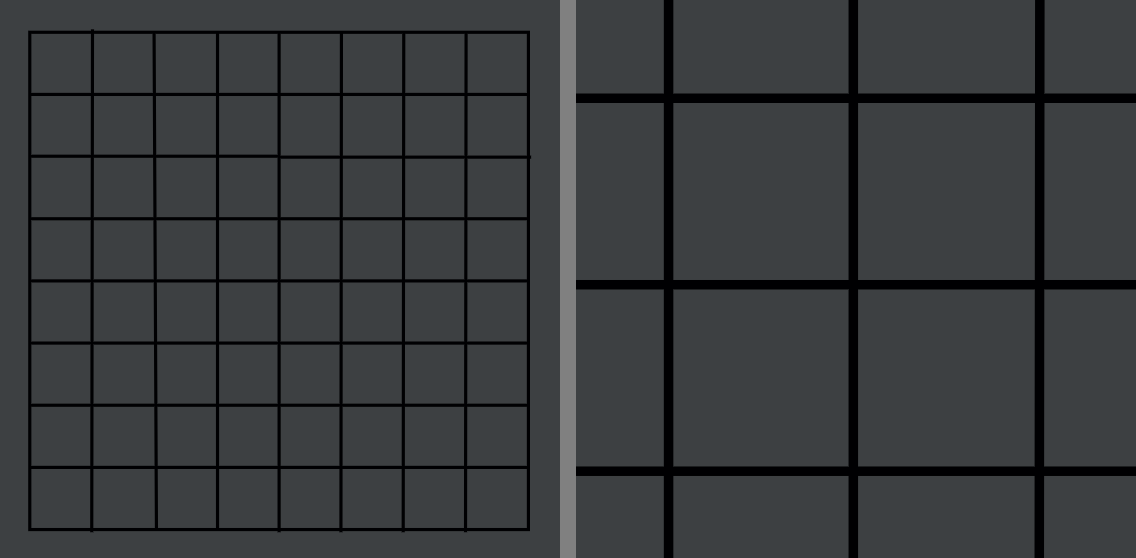
Left: the whole. Right: its middle third, enlarged.
This pattern is drawn by a Shadertoy shader. Its source:

```glsl
const int CELLS = 8;
const vec2 GRID_ORIGIN = vec2(0.0532, 0.0508);
const vec2 CELL_SIZE = vec2(0.1113, 0.1110);
const float HALF_LINE = 0.0255;  // in cells
const vec3 SLATE = vec3(0.240, 0.252, 0.260);
const vec3 INK = vec3(0.0, 0.0, 0.006);

// Sideways drift of each upright at its lower and upper end, in cells
const float DRIFT_LOW[9] = float[](0.0, -0.006, 0.032, 0.012, 0.0, -0.008, -0.009, -0.009, 0.0);
const float DRIFT_HIGH[9] = float[](0.0, 0.006, -0.006, 0.012, 0.0, 0.0, 0.0, 0.0, 0.0);

// Square-ended stroke: x runs along it from start to end, y is the offset across
float strokeDistance(vec2 p, float start, float end, float halfWidth) {
    float along = max(start - p.x, p.x - end);
    return max(along, abs(p.y) - halfWidth);
}

float uprightDistance(vec2 p, int index, float extent) {
    float drift = mix(DRIFT_LOW[index], DRIFT_HIGH[index], clamp(p.y / extent, 0.0, 1.0));
    bool overshootsLow = index == 1 || (index > 3 && index < CELLS);
    float low = -HALF_LINE - (overshootsLow ? 0.018 : 0.0);
    float high = extent + HALF_LINE + (index == 1 ? 0.022 : 0.0);
    return strokeDistance(vec2(p.y, p.x - float(index) - drift), low, high, HALF_LINE);
}

float crossbarDistance(vec2 p, int index, float extent) {
    // One crossbar is drawn in two halves, the right one sagging slightly
    bool broken = index == 6;
    float sag = broken ? mix(0.006, -0.009, step(0.5 * extent, p.x)) : 0.0;
    float end = extent + HALF_LINE + (broken ? 0.018 : 0.0);
    return strokeDistance(vec2(p.x, p.y - float(index) - sag), -HALF_LINE, end, HALF_LINE);
}

float gridDistance(vec2 p) {
    float nearest = 1e3;
    float extent = float(CELLS);
    for (int i = 0; i <= CELLS; i++) {
        nearest = min(nearest, uprightDistance(p, i, extent));
        nearest = min(nearest, crossbarDistance(p, i, extent));
    }
    return nearest;
}

void mainImage(out vec4 fragColor, in vec2 fragCoord) {
    vec2 p = (fragCoord / iResolution.x - GRID_ORIGIN) / CELL_SIZE;
    float pixel = 1.0 / (iResolution.x * CELL_SIZE.x);

    // Coverage of the ink over one pixel
    float ink = clamp(0.5 - gridDistance(p) / pixel, 0.0, 1.0);
    fragColor = vec4(mix(SLATE, INK, ink), 1.0);
}
```
